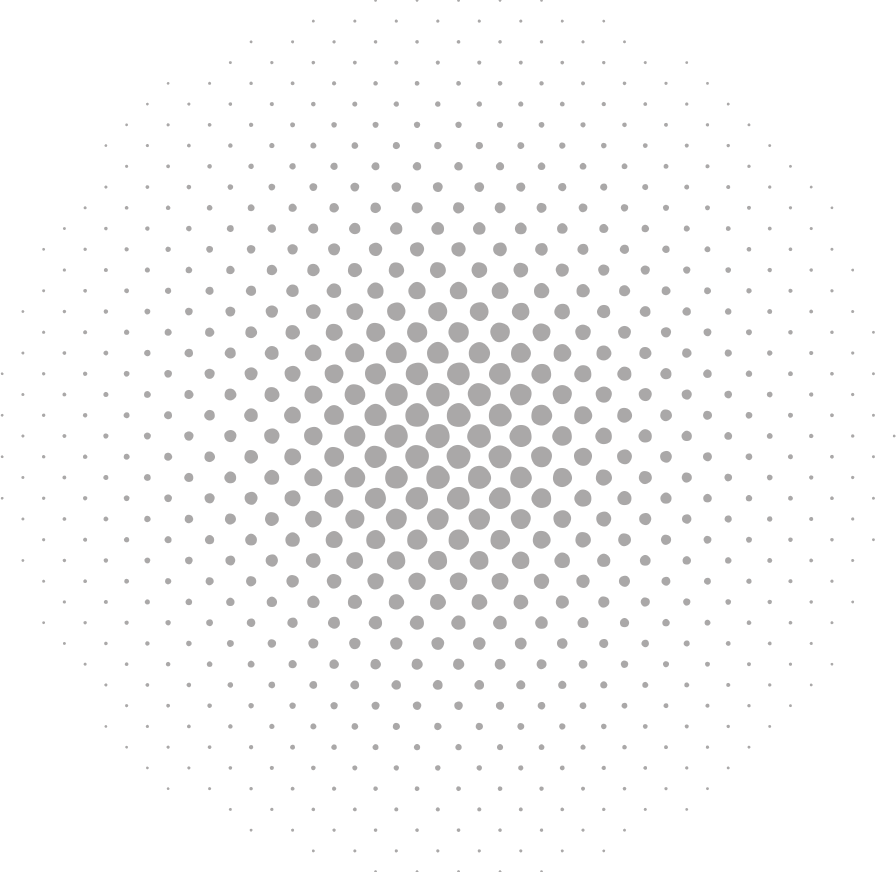
A WebGL 2 fragment shader for this background:

```glsl
#version 300 es
precision highp float;
// Radial halftone: a staggered lattice of grey dots shrinking outward on white.

#define SPACING 0.02379                // half the dot pitch, in canvas heights
#define LATTICE_CENTER vec2(-0.0117, 0.0)
#define FADE_CENTER vec2(-0.0025, 0.0)
#define FADE_WIDTH 0.281               // spread of the radius falloff
#define MIN_RADIUS 0.00107
#define RADIUS_GAIN 0.0127
#define DISC_RADIUS 0.515              // dots beyond this are dropped
#define WOBBLE 0.02                    // unevenness of the dot outlines
#define DOT_COLOR vec3(0.665, 0.66, 0.66)
#define PAPER_COLOR vec3(1.0)

uniform vec2 u_resolution;
out vec4 fragColor;

// Nearest point of the checkerboard lattice, found on its diagonal axes
vec2 nearestDot(vec2 p) {
    vec2 q = (p - LATTICE_CENTER) / SPACING;
    vec2 cell = floor(0.5 * vec2(q.x + q.y, q.x - q.y) + 0.5);
    return vec2(cell.x + cell.y, cell.x - cell.y) * SPACING + LATTICE_CENTER;
}

// Bell-shaped radius over a small floor, cut off outside the disc
float dotRadius(vec2 dotCenter) {
    float d = length(dotCenter - FADE_CENTER);
    float bell = exp(-d * d / (FADE_WIDTH * FADE_WIDTH));
    return d < DISC_RADIUS ? MIN_RADIUS + RADIUS_GAIN * bell : 0.0;
}

// Layered sines around the rim, with a different phase for each dot
float rimWobble(vec2 offset, vec2 dotCenter) {
    float angle = atan(offset.y, offset.x + 1e-6);
    float phase = dot(dotCenter, vec2(127.1, 311.7));
    return sin(3.0 * angle + phase) + 0.5 * sin(5.0 * angle - 2.0 * phase);
}

void main() {
    float pixel = 1.0 / u_resolution.y;
    vec2 p = (gl_FragCoord.xy - 0.5 * u_resolution) * pixel;

    vec2 dotCenter = nearestDot(p);
    vec2 offset = p - dotCenter;
    float radius = dotRadius(dotCenter);
    float rim = radius * (1.0 + WOBBLE * rimWobble(offset, dotCenter));

    // Smooth edge one pixel wide
    float coverage = clamp(0.5 - (length(offset) - rim) / pixel, 0.0, 1.0);
    coverage *= step(1e-6, radius);

    fragColor = vec4(mix(PAPER_COLOR, DOT_COLOR, coverage), 1.0);
}
```
